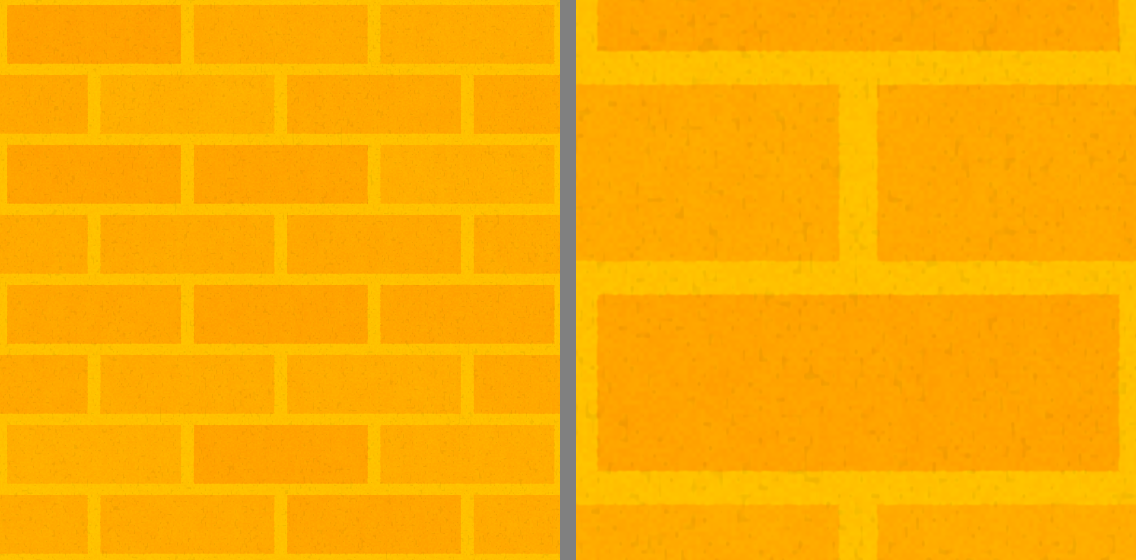
Left, the full canvas; right, a detail of the centre.
A three.js fragment shader for this texture:

```glsl
// Amber running-bond brick wall with pale mortar, varied brick tones and fine grain.
varying vec2 vUv;

float hash(vec2 p) {
  vec3 q = fract(vec3(p.xyx) * 0.1031);
  q += dot(q, q.yzx + 33.33);
  return fract((q.x + q.y) * q.z);
}

// Value noise that wraps after a whole number of cells.
float tileNoise(vec2 uv, vec2 cells) {
  vec2 p = uv * cells;
  vec2 i = floor(p);
  vec2 f = fract(p);
  f = f * f * (3.0 - 2.0 * f);
  float a = hash(mod(i, cells));
  float b = hash(mod(i + vec2(1.0, 0.0), cells));
  float c = hash(mod(i + vec2(0.0, 1.0), cells));
  float d = hash(mod(i + vec2(1.0, 1.0), cells));
  return mix(mix(a, b, f.x), mix(c, d, f.x), f.y);
}

void main() {
  vec2 grid = vec2(3.0, 8.0);

  // Running bond: even rows from the bottom shift by half a brick.
  vec2 p = vUv * grid;
  p.x += 0.5 * (1.0 - mod(floor(p.y), 2.0));
  vec2 brickId = mod(floor(p), grid);

  // Grain: fine speckle, soft blotches and faint vertical streaks.
  float fine = tileNoise(vUv, vec2(384.0)) - 0.5;
  float speck = tileNoise(vUv, vec2(300.0, 210.0));
  float blotch = tileNoise(vUv, vec2(48.0)) - 0.5;
  float streak = tileNoise(vUv, vec2(90.0, 18.0)) - 0.5;

  // Signed distance to the brick, in canvas units, with slightly rough edges.
  vec2 fromCentre = abs(fract(p) - vec2(0.504, 0.51)) / grid;
  vec2 edge = fromCentre - vec2(0.1553, 0.0525);
  float dist = max(edge.x, edge.y) + 0.0008 * fine;
  float brickMask = 1.0 - smoothstep(-0.001, 0.001, dist);

  // Each brick takes its own tone between deep and light amber.
  float tone = hash(brickId + vec2(17.0, 5.0));
  vec3 brick = mix(vec3(1.0, 0.632, 0.0), vec3(1.0, 0.688, 0.0), tone);
  brick.g += 0.012 * blotch + 0.010 * streak;
  vec3 mortar = vec3(1.0, 0.755, 0.0);

  vec3 color = mix(mortar, brick, brickMask);
  color.g += 0.035 * fine;
  color *= 1.0 - 0.05 * smoothstep(0.72, 1.0, speck);

  gl_FragColor = vec4(clamp(color, 0.0, 1.0), 1.0);
}
```
